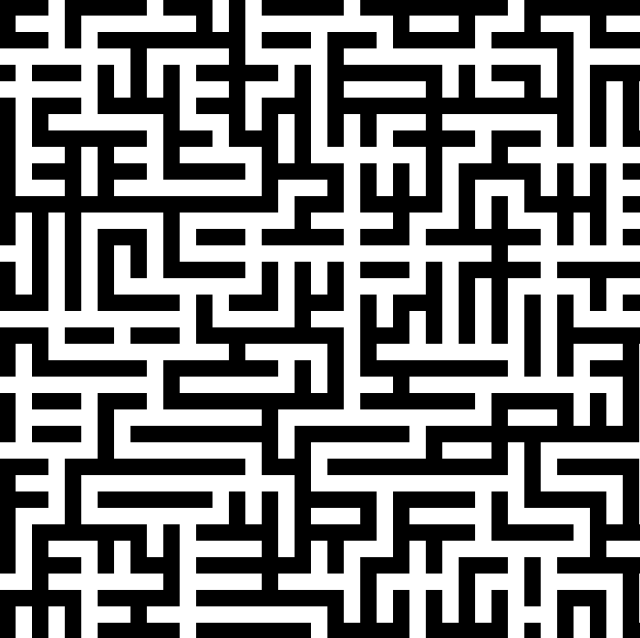
A Shadertoy shader for this pattern:

```glsl
const float CELLS_ACROSS = 39.0;
const vec2  GRID_SHIFT   = vec2(0.05);   // part of a cell cut off at the top left
const float OPEN_SHARE   = 0.5;          // share of undecided links that become passage
const float TIE_MARGIN   = 1e-5;
const vec2  SEED         = vec2(17.0, 43.0);
const vec3  WALL_COLOR    = vec3(0.0);
const vec3  PASSAGE_COLOR = vec3(1.0);

float hash(vec2 p) {
    return fract(sin(dot(p + SEED, vec2(12.9898, 78.233))) * 43758.5453);
}

// Lowest and highest weight among the four links around a node
vec2 linkRange(vec2 node) {
    float left  = hash(node - vec2(1.0, 0.0));
    float right = hash(node + vec2(1.0, 0.0));
    float above = hash(node - vec2(0.0, 1.0));
    float below = hash(node + vec2(0.0, 1.0));
    return vec2(min(min(left, right), min(above, below)),
                max(max(left, right), max(above, below)));
}

// 1 for passage, 0 for wall: even nodes are pillars, odd nodes are rooms,
// and the links between them follow the local rules of a spanning tree
float passage(vec2 cell) {
    vec2 parity = mod(cell, 2.0);
    if (parity.x == parity.y) return parity.x;

    vec2 toPillar = parity;
    vec2 toRoom = parity.yx;
    float weight = hash(cell);

    for (float side = -1.0; side < 2.0; side += 2.0) {
        // Every room opens its lightest link
        if (weight <= linkRange(cell + side * toRoom).x + TIE_MARGIN) return 1.0;
        // Every pillar walls up its heaviest link
        if (weight >= linkRange(cell + side * toPillar).y - TIE_MARGIN) return 0.0;
    }
    return step(weight, OPEN_SHARE);
}

void mainImage(out vec4 fragColor, in vec2 fragCoord) {
    // Grid coordinates, counted from the top left
    float pixelSize = CELLS_ACROSS / iResolution.x;
    vec2 fromTop = vec2(fragCoord.x, iResolution.y - fragCoord.y);
    vec2 grid = fromTop * pixelSize + GRID_SHIFT - 0.5;

    // Blend the four nearest cells by their coverage of the pixel
    vec2 cell = floor(grid);
    vec2 cover = clamp((grid - cell - 0.5) / pixelSize + 0.5, 0.0, 1.0);
    float upper = mix(passage(cell), passage(cell + vec2(1.0, 0.0)), cover.x);
    float lower = mix(passage(cell + vec2(0.0, 1.0)), passage(cell + vec2(1.0)), cover.x);
    float light = mix(upper, lower, cover.y);

    fragColor = vec4(mix(WALL_COLOR, PASSAGE_COLOR, light), 1.0);
}
```
